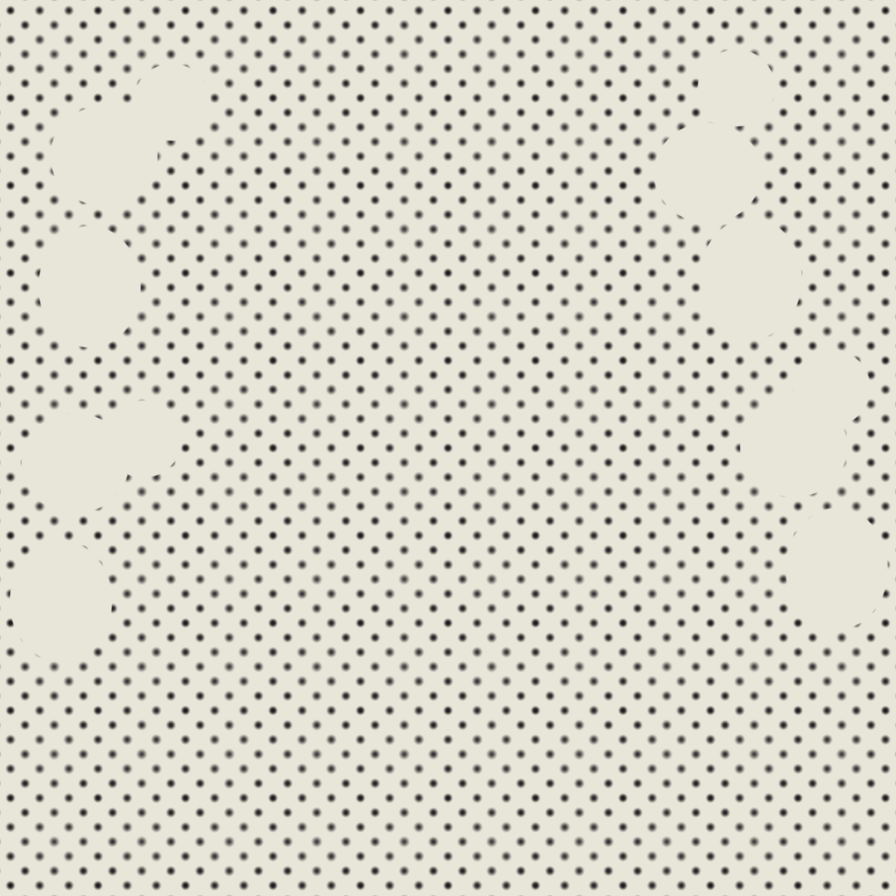
Write a Shadertoy shader that draws this pattern.

```glsl
// Staggered grid of small soft ink dots on warm paper, with blank patches
// down both sides. Dots come from two interleaved square lattices; a three-cell
// beat varies their sharpness, and merged ellipses clear the patches.

const float PITCH = 25.0 / 768.0;
const float TAU = 6.2831853;

// Approximate signed distance to an axis-aligned ellipse.
float ellipse(vec2 p, vec2 radii) {
    return (length(p / radii) - 1.0) * min(radii.x, radii.y);
}

// Offset from the nearest dot centre, in cells.
vec2 nearestDot(vec2 cell) {
    vec2 a = cell - round(cell);
    vec2 b = fract(cell) - 0.5;
    return dot(a, a) < dot(b, b) ? a : b;
}

// Signed distance to the blank patches: four per side, every other one
// joined by a smaller round lobe above and to its right.
float patches(vec2 p) {
    float d = 1.0;
    for (int i = 0; i < 4; i++) {
        float k = float(i);
        bool even = i % 2 == 0;
        vec2 radii = even ? vec2(0.060, 0.056) : vec2(0.057, 0.068);
        vec2 left = vec2(0.116 - 0.016 * k, vec4(0.826, 0.680, 0.483, 0.329)[i]);
        vec2 right = vec2(0.790 + 0.048 * k, vec4(0.807, 0.689, 0.501, 0.365)[i]);
        d = min(d, min(ellipse(p - left, radii), ellipse(p - right, radii)));
        if (even) {
            vec2 leftLobe = left + vec2(0.076, 0.060 - 0.0165 * k);
            vec2 rightLobe = right + vec2(0.032 + 0.005 * k, 0.095 - 0.0145 * k);
            d = min(d, min(length(p - leftLobe), length(p - rightLobe)) - 0.043);
        }
    }
    return d;
}

void mainImage(out vec4 fragColor, in vec2 fragCoord) {
    float pixel = 1.0 / iResolution.y;
    vec2 p = (fragCoord - 0.5 * iResolution.xy) * pixel;

    // Dots, sharpest and darkest where the horizontal and vertical beats agree
    vec2 cell = p / PITCH;
    vec2 offset = nearestDot(cell);
    vec2 beat = cos(TAU * (cell - offset) / 3.0);
    float crisp = 0.5 + 0.25 * (beat.x + beat.y);
    float soft = max(mix(0.0037, 0.0026, crisp), 0.7 * pixel);
    float dotEdge = length(offset) * PITCH - 0.00365;
    float ink = (1.0 - smoothstep(-soft, soft, dotEdge)) * mix(0.84, 1.0, crisp);

    // Patches cut through the dots they touch
    float edge = max(0.0012, 0.7 * pixel);
    ink *= smoothstep(-edge, edge, patches(p + 0.5));

    vec3 paper = vec3(0.91, 0.90, 0.85);
    fragColor = vec4(mix(paper, vec3(0.12, 0.11, 0.12), ink), 1.0);
}
```
